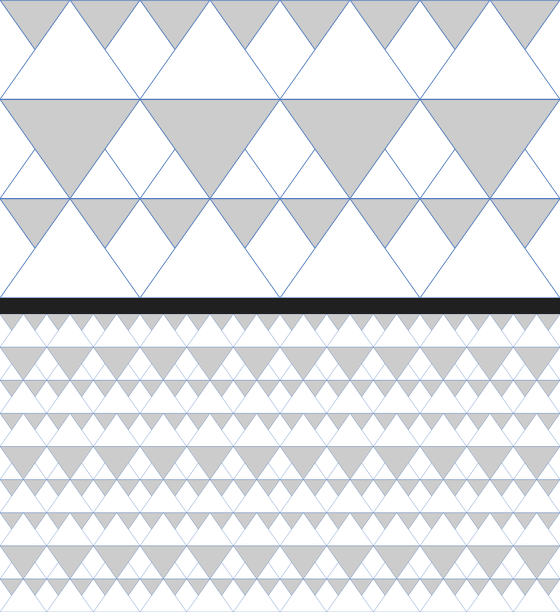
Top: one tile. Bottom: repeated 3 by 3.
Reproduce this pattern procedurally as a Shadertoy shader.

```glsl
// Three bands of outlined triangles, four cells wide, shaded grey and ruled in blue.
// Each cell is folded about its centre; the middle band is the same cell upside down.
// Segment distances give the outlines, signed edge distances the shaded triangles.

const vec2 REPEATS = vec2(4.0, 3.0);
const vec3 PAPER = vec3(1.0);
const vec3 SHADE = vec3(0.8);
const vec3 INK = vec3(0.24, 0.43, 0.72);
const float DIAGONAL_WIDTH = 0.0026;
const float RULE_WIDTH = 0.0037;

float segmentDistance(vec2 p, vec2 a, vec2 b) {
    vec2 along = b - a;
    float t = clamp(dot(p - a, along) / dot(along, along), 0.0, 1.0);
    return length(p - a - along * t);
}

// Signed distance to the line a-b, positive on its left side.
float sideDistance(vec2 p, vec2 a, vec2 b) {
    vec2 along = normalize(b - a);
    return dot(p - a, vec2(-along.y, along.x));
}

// Share of a pixel covered by a stroke, also when thinner than the pixel.
float strokeCoverage(float dist, float width, float pixel) {
    return clamp((0.5 * (width + pixel) - dist) / pixel, 0.0, min(width / pixel, 1.0));
}

float fillCoverage(float inside, float pixel) {
    return clamp(inside / pixel + 0.5, 0.0, 1.0);
}

void mainImage(out vec4 fragColor, in vec2 fragCoord) {
    float pixel = 1.0 / iResolution.y;
    vec2 cellSize = vec2(iResolution.x / iResolution.y, 1.0) / REPEATS;
    vec2 grid = fragCoord / iResolution.xy * REPEATS;
    vec2 local = fract(grid);
    bool inverted = mod(floor(grid.y), REPEATS.y) == 1.0;

    // Fold left onto right and turn the middle band over
    float height = inverted ? 1.0 - local.y : local.y;
    vec2 p = vec2(abs(local.x - 0.5), height) * cellSize;

    // Corners of the folded cell
    vec2 apex = vec2(0.0, cellSize.y);
    vec2 foot = vec2(0.5 * cellSize.x, 0.0);
    vec2 shoulder = 0.5 * cellSize * vec2(1.0, 2.0);
    vec2 crossing = 0.5 * (apex + foot);

    // Shaded areas: one large triangle, or two small ones between the peaks
    float outsideLarge = sideDistance(p, apex, foot);
    float aboveSmall = sideDistance(p, vec2(0.0), shoulder);
    float inside = inverted ? -outsideLarge : min(outsideLarge, aboveSmall);
    vec3 color = mix(PAPER, SHADE, fillCoverage(inside, pixel));

    // Outlines and horizontal rules
    float diagonal = min(segmentDistance(p, apex, foot),
                         segmentDistance(p, crossing, shoulder));
    float rule = min(local.y, 1.0 - local.y) * cellSize.y;
    float ink = max(strokeCoverage(diagonal, DIAGONAL_WIDTH, pixel),
                    strokeCoverage(rule, RULE_WIDTH, pixel));

    fragColor = vec4(mix(color, INK, ink), 1.0);
}
```
